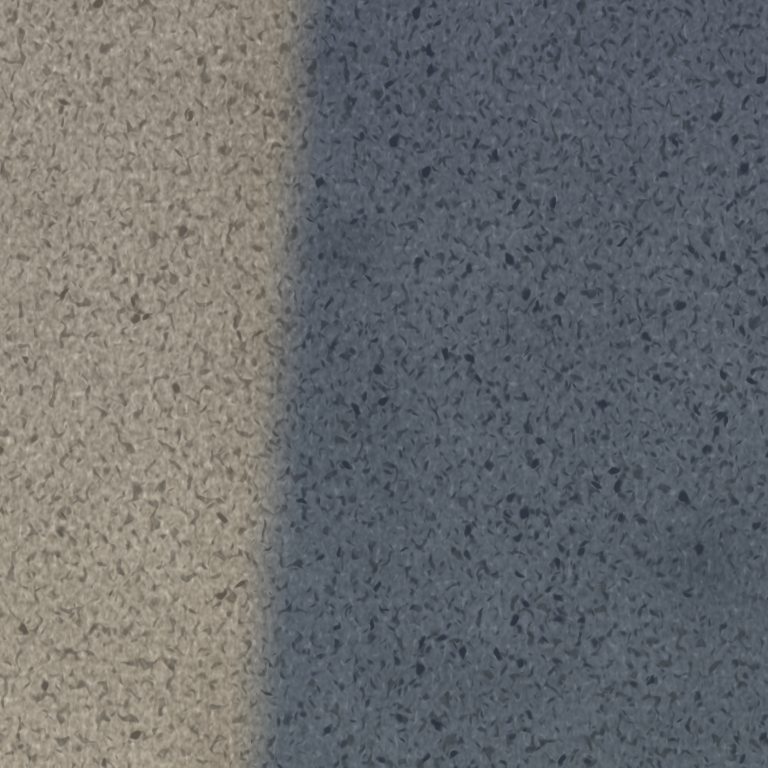
Write a WebGL 1 fragment shader that draws this texture.

```glsl
precision highp float;
// Speckled stone crossed by a soft, slightly slanted shadow edge:
// warm sunlit tan on the left, cool slate blue on the right.
// Gradient noise makes the grain; jittered cells scatter the dark chips.

uniform vec2 u_resolution;

vec2 hash2(vec2 p) {
  vec3 q = fract(p.xyx * vec3(0.1031, 0.1030, 0.0973));
  q += dot(q, q.yzx + 33.33);
  return fract((q.xx + q.yz) * q.zy);
}

float gradientDot(vec2 cell, vec2 offset, vec2 f) {
  float angle = 6.2832 * hash2(cell + offset).x;
  return dot(vec2(cos(angle), sin(angle)), f - offset);
}

float gradientNoise(vec2 p) {
  vec2 i = floor(p), f = fract(p);
  vec2 u = f * f * f * (f * (f * 6.0 - 15.0) + 10.0);
  float low = mix(gradientDot(i, vec2(0.0), f), gradientDot(i, vec2(1.0, 0.0), f), u.x);
  float high = mix(gradientDot(i, vec2(0.0, 1.0), f), gradientDot(i, vec2(1.0), f), u.x);
  return mix(low, high, u.y);
}

// Coverage of randomly turned, ragged elliptical chips, one per jittered cell.
float chips(vec2 uv, float cells, float seed, float density) {
  vec2 p = uv * cells;
  p += 0.2 * vec2(gradientNoise(uv * 95.0 + seed), gradientNoise(uv * 95.0 + seed + 40.0));
  vec2 home = floor(p);
  float cover = 0.0;
  for (int y = -1; y <= 1; y++) {
    for (int x = -1; x <= 1; x++) {
      vec2 cell = home + vec2(float(x), float(y));
      vec2 jitter = hash2(cell + seed);
      vec2 kind = hash2(cell + seed + 71.0);
      vec2 shape = hash2(cell + seed + 137.0);
      vec2 d = p - cell - jitter;
      float angle = 1.57 + (shape.x - 0.5) * 2.4;
      float c = cos(angle), s = sin(angle);
      d = vec2(c * d.x + s * d.y, c * d.y - s * d.x);
      float radius = mix(0.14, 0.30, kind.y * kind.y);
      float dist = length(d * vec2(0.75, mix(1.0, 1.9, shape.y))) - radius;
      float chip = 1.0 - smoothstep(-0.0026, 0.0022, dist / cells);
      cover = max(cover, chip * step(kind.x, density) * mix(0.6, 1.0, kind.y));
    }
  }
  return cover;
}

float smudge(vec2 uv, vec2 center, float size) {
  vec2 d = (uv - center) / size;
  return exp(-dot(d, d));
}

void main() {
  vec2 uv = gl_FragCoord.xy / u_resolution;

  // Shadow edge, leaning right towards the top
  float edge = 0.328 + 0.068 * uv.y + 0.008 * gradientNoise(uv * 9.0);
  float shade = smoothstep(-0.042, 0.042, uv.x - edge);

  // Broad tone of each side
  float cloud = gradientNoise(uv * 5.0 + 3.0) + 0.6 * gradientNoise(uv * 13.0);
  vec3 sunlit = mix(vec3(0.625, 0.590, 0.530), vec3(0.580, 0.550, 0.502), uv.y);
  sunlit -= 0.03 * smoothstep(0.11, 0.0, abs(uv.x - edge + 0.03));
  vec3 shadowed = mix(vec3(0.352, 0.388, 0.418), vec3(0.338, 0.364, 0.408), uv.y);
  vec3 color = mix(sunlit, shadowed, shade);
  color += cloud * mix(0.03, 0.028, shade);

  // Two dull patches and a faint pale one
  color -= 0.05 * smudge(uv, vec2(0.925, 0.26), 0.075);
  color -= 0.04 * smudge(uv, vec2(0.455, 0.68), 0.045);
  color += 0.015 * smudge(uv, vec2(0.60, 0.60), 0.07);

  // Fine grain and short wandering marks
  float bare = smudge(uv, vec2(0.925, 0.26), 0.09) + smudge(uv, vec2(0.455, 0.68), 0.06);
  vec2 bend = 0.005 * vec2(gradientNoise(uv * 60.0), gradientNoise(uv * 60.0 + 19.0));
  float grain = gradientNoise((uv + bend) * vec2(135.0, 95.0));
  float dust = gradientNoise(uv * vec2(230.0, 180.0) + 7.0);
  color += (grain * 0.13 + dust * 0.07) * mix(1.0, 0.52, shade);
  float marks = smoothstep(0.12, 0.45, gradientNoise((uv + bend * 2.0) * vec2(92.0, 70.0) + 51.0));
  color *= 1.0 - marks * mix(0.24, 0.25, shade) * (1.0 - 0.5 * min(bare, 1.0));
  float flecks = smoothstep(0.22, 0.5, gradientNoise((uv - bend) * vec2(125.0, 85.0) + 90.0));
  color += flecks * mix(0.065, 0.055, shade);

  // Dark chips, thicker in the shade and thin over the dull patches
  float crowd = 0.8 + 0.4 * smudge(uv, vec2(0.75, 0.5), 0.3) - 0.6 * bare;
  float small = chips(uv, 72.0, 11.0, crowd * mix(0.38, 0.50, shade));
  float large = chips(uv, 46.0, 205.0, crowd * mix(0.08, 0.27, shade));
  vec3 chipColor = mix(vec3(0.37, 0.340, 0.30), vec3(0.178, 0.208, 0.256), shade);
  color = mix(color, chipColor, small * mix(0.62, 0.74, shade));
  color = mix(color, chipColor * 0.94, large * 0.92);

  gl_FragColor = vec4(clamp(color, 0.0, 1.0), 1.0);
}
```
